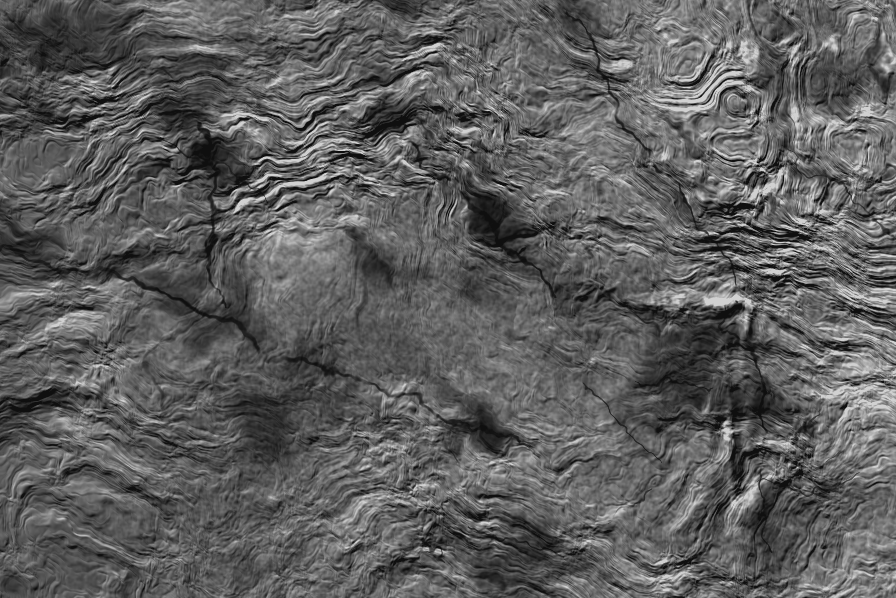
Write a WebGL 2 fragment shader that draws this texture.

```glsl
#version 300 es
precision highp float;
// Dark grey folded rock: crumbly strata bent by domain warping around a dome.
// A height field is lit from the upper left, then thin broken veins, a hooked
// band of layers, ragged cracks and fine grain are laid over it.

#define BASE_TONE 0.425
#define RELIEF 0.0075
#define FOLD 0.2
#define LAYER_FREQ 14.0
#define VEIN_FREQ 19.0
#define VEIN_GAIN 0.34
#define CRACK_DEPTH 0.75
#define FISSURE_DEPTH 0.4
#define GRAIN 0.075
#define MINOR_CRACKS 9

uniform vec2 u_resolution;
out vec4 fragColor;

vec2 hash2(vec2 cell) {
    uvec2 v = uvec2(ivec2(cell)) * 1664525u + 1013904223u;
    v.x += v.y * 1664525u;
    v.y += v.x * 1664525u;
    v ^= v >> 16u;
    v.x += v.y * 1664525u;
    v.y += v.x * 1664525u;
    v ^= v >> 16u;
    return vec2(v & 65535u) / 65535.0;
}

float corner(vec2 cell, vec2 f, vec2 offset) {
    return dot(hash2(cell + offset) * 2.0 - 1.0, f - offset);
}

// Signed gradient noise
float noise(vec2 p) {
    vec2 c = floor(p), f = p - c;
    vec2 u = f * f * f * (f * (f * 6.0 - 15.0) + 10.0);
    float low = mix(corner(c, f, vec2(0, 0)), corner(c, f, vec2(1, 0)), u.x);
    float high = mix(corner(c, f, vec2(0, 1)), corner(c, f, vec2(1, 1)), u.x);
    return 1.8 * mix(low, high, u.y);
}

float fbm(vec2 p, int octaves) {
    float sum = 0.0, amp = 0.5;
    for (int i = 0; i < octaves; i++) {
        sum += amp * noise(p);
        p = p * 2.03 + 17.3;
        amp *= 0.5;
    }
    return sum;
}

vec2 fbm2(vec2 p, int octaves) {
    return vec2(fbm(p, octaves), fbm(p + 29.0, octaves));
}

// Sharp valleys between rounded lumps
float creases(vec2 p) {
    float sum = 0.0, amp = 0.5;
    for (int i = 0; i < 5; i++) {
        sum += amp * abs(noise(p));
        p = mat2(1.7, 1.0, -1.0, 1.7) * p + 5.7;
        amp *= 0.6;
    }
    return sum;
}

// x: position along the strata, y: level across them, z: where veins are rich
vec3 strata(vec2 p) {
    float gnarl = smoothstep(0.9, 1.25, p.x + 0.6 * (p.y - 0.7)) * smoothstep(0.45, 0.65, p.y);
    vec2 q = p + FOLD * (1.0 + 1.2 * gnarl) * fbm2(p * 2.2, 3);
    q += 0.07 * gnarl * fbm2(p * 9.0 + 4.0, 2) + 0.03 * fbm2(p * 15.0, 3);
    vec2 fromDome = (q - vec2(0.55, 0.62)) / vec2(0.27, 0.2);
    float dome = exp(-dot(fromDome, fromDome));
    float rich = max(0.8 * gnarl, dome * smoothstep(0.5, 0.68, p.y));
    return vec3(q.x - 0.2 * q.y, q.y + 0.22 * q.x - 0.22 * dome, rich);
}

// Layers that turn steeply down at a corner; x: layer value, y: extent
vec2 hookBand(vec2 p) {
    vec2 k = p + 0.03 * fbm2(p * 6.0, 4) - vec2(1.24, 0.48);
    float d = length(max(k, 0.0)) + min(max(k.x, k.y), 0.0);
    float extent = exp(-d * d / 0.0016) * smoothstep(0.06, 0.2, p.y);
    extent *= smoothstep(0.85, 1.2, p.x);
    return vec2(noise(vec2(d * 42.0, (p.x - p.y) * 4.0)), extent);
}

float height(vec2 p) {
    vec3 s = strata(p);
    vec2 hook = hookBand(p);
    float layers = fbm(vec2(s.x * 7.0, s.y * LAYER_FREQ), 4);
    float lumps = creases(vec2(s.x * 6.0, s.y * 9.0));
    return 0.65 * layers + (0.95 + 0.3 * s.z) * lumps + 0.55 * hook.x * hook.y;
}

// Broken core inside a ragged shadow along a segment
float crack(vec2 p, vec2 a, vec2 b, float width, float rag) {
    vec2 ab = b - a;
    float h = clamp(dot(p - a, ab) / dot(ab, ab), 0.0, 1.0);
    float d = length(p - a - ab * h);
    float w = width * (1.0 - 0.6 * abs(2.0 * h - 1.0)) * (1.0 + 1.5 * rag);
    float core = 1.0 - smoothstep(0.2 * w, w + 0.002, d);
    float shadow = exp(-d / (6.0 * width)) * smoothstep(-0.25, 0.3, rag);
    return max(core * smoothstep(-0.4, -0.1, rag), 0.8 * shadow);
}

void main() {
    vec2 p = gl_FragCoord.xy / u_resolution.y;
    float aspect = u_resolution.x / u_resolution.y;
    vec3 s = strata(p);
    vec2 hook = hookBand(p);
    float rag = fbm(vec2(s.x * 9.0, s.y * 17.0) + 50.0, 4);

    // Relief, rougher in places, and mottling
    float slope = (height(p) - height(p + 0.003 * normalize(vec2(-0.5, 1.0)))) / 0.003;
    float rough = 0.75 + 0.7 * smoothstep(-0.3, 0.4, fbm(p * 3.5 + 70.0, 3));
    float tone = BASE_TONE + RELIEF * rough * slope + 0.24 * fbm(p * 3.0 + 40.0, 5);
    float sharp = smoothstep(-0.1, 0.4, p.x);
    tone += GRAIN * sharp * (noise(p * 165.0) + noise(p * 85.0));

    // Thin light veins, broken along their length
    float stripe = abs(noise(vec2(s.x * 2.0, s.y * VEIN_FREQ)));
    float vein = (1.0 - smoothstep(0.02, 0.11, stripe)) * (0.08 + 0.92 * s.z);
    vein = max(vein, hook.y * smoothstep(0.1, 0.4, hook.x));
    vein *= smoothstep(-0.05, 0.22, fbm(p * 16.0 + 3.0, 4) + 0.08 * hook.y);
    tone += VEIN_GAIN * vein * (1.0 + 0.8 * noise(p * 130.0 + 8.0));

    // Short fissures, main cracks, then scattered small cracks
    float seam = abs(noise(vec2(s.x * 5.0, s.y * 9.0) + 90.0));
    float fissure = (1.0 - smoothstep(0.01, 0.06, seam)) * smoothstep(0.0, 0.25, rag);
    tone *= 1.0 - FISSURE_DEPTH * fissure;
    vec2 w = p + 0.07 * fbm2(p * 6.0 + 60.0, 5) + 0.012 * fbm2(p * 45.0, 2);
    float dark = crack(w, vec2(-0.05, 0.62), vec2(0.87, 0.26), 0.01, rag);
    dark = max(dark, crack(w, vec2(0.94, 0.98), vec2(1.23, 0.51), 0.006, rag));
    dark = max(dark, crack(w, vec2(1.21, 0.5), vec2(1.31, 0.08), 0.005, rag));
    dark = max(dark, crack(w, vec2(0.67, 0.8), vec2(0.94, 0.49), 0.008, rag));
    dark = max(dark, crack(w, vec2(0.34, 0.8), vec2(0.38, 0.48), 0.008, rag));
    for (int i = 0; i < MINOR_CRACKS; i++) {
        vec2 start = hash2(vec2(i, 71)) * vec2(aspect, 1.0);
        vec2 run = hash2(vec2(i, 113)) * vec2(0.18, 0.24) + vec2(0.05, -0.18);
        dark = max(dark, 0.85 * crack(w, start, start + run, 0.003, rag));
    }
    tone *= 1.0 - CRACK_DEPTH * dark;

    // Ragged shadowed hollows and a darker left side
    float hollow = fbm(p * vec2(4.0, 5.0) + 23.0, 5) + 0.35 * rag;
    tone *= 1.0 - 0.45 * smoothstep(0.08, 0.4, hollow);
    tone *= mix(0.88, 1.06, smoothstep(0.0, 1.2, p.x));
    fragColor = vec4(vec3(clamp(tone, 0.06, 0.82)), 1.0);
}
```
